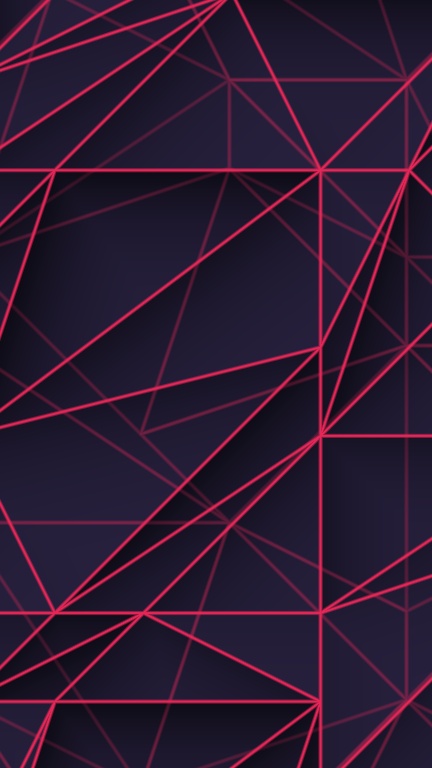
This background is drawn by a WebGL 2 fragment shader. Its source:

```glsl
#version 300 es
precision highp float;
// Crimson wire mesh of irregular triangles over shaded indigo facets, with a fainter mesh behind.

uniform vec2 u_resolution;
out vec4 fragColor;

// Colours
const vec3 INDIGO = vec3(0.156, 0.130, 0.247);
const vec3 SHADOW = vec3(0.046, 0.038, 0.074);
const vec3 CRIMSON = vec3(0.90, 0.148, 0.338);

// Lattice: all lengths below are in lattice units
const float LATTICE_STEP = 0.205;            // part of the canvas width
const vec2 LATTICE_ORIGIN = vec2(0.38, 0.25);
const vec2 BACK_SHIFT = vec2(0.03, -0.02);
const float FRONT_SHEAR = 1.0;
const float BACK_SHEAR = 0.0;
const float FRONT_SEED = 3.0;
const float BACK_SEED = 41.0;
const float RISING_DIAGONALS = 0.25;         // share of cells split the long way

// Strokes and shading
const float FRONT_HALF_WIDTH = 0.0172;
const float BACK_HALF_WIDTH = 0.0190;
const float STROKE_SOFTNESS = 0.024;         // width of the stroke's edge ramp
const float BACK_KEEP = 0.97;                // share of back edges drawn
const vec2 BACK_OPACITY = vec2(0.32, 0.52);
const vec2 FALL = vec2(0.6, -0.8);           // direction in which shadows fall
const float SHADOW_REACH = 0.70;
const vec2 SHADOW_STRENGTH = vec2(0.15, 1.0);
const float SHADOW_ON_BACK = 0.55;

float hash(vec2 p) {
    vec3 q = fract(p.xyx * vec3(0.1031, 0.1030, 0.0973));
    q += dot(q, q.yzx + 33.33);
    return fract((q.x + q.y) * q.z);
}

float segmentDistance(vec2 p, vec2 a, vec2 b) {
    vec2 e = b - a;
    float t = clamp(dot(p - a, e) / dot(e, e), 0.0, 1.0);
    return length(p - a - t * e);
}

// One node per 2 x 2 cell, snapped to the lattice
vec2 node(vec2 cell, float shear, float seed) {
    vec2 pick = vec2(hash(cell + seed), hash(cell.yx + seed + 17.3));
    vec2 n = 2.0 * cell + step(0.5, pick);
    return vec2(n.x + shear * n.y, n.y);
}

struct Mesh {
    float front;   // solid stroke coverage
    float back;    // thinned, translucent stroke coverage
    float shade;   // shadow inside the current facet
};

// Adds one edge; returns signed distance (positive inside) and shadow
vec2 addEdge(vec2 p, vec2 a, vec2 b, float seed, float ramp, inout Mesh m) {
    float d = segmentDistance(p, a, b);
    float pick = hash(a + b + seed);
    float alpha = mix(BACK_OPACITY.x, BACK_OPACITY.y, hash(a + b + seed + 7.7));
    float solid = clamp((FRONT_HALF_WIDTH - d) / ramp + 0.5, 0.0, 1.0);
    float faint = clamp((BACK_HALF_WIDTH - d) / ramp + 0.5, 0.0, 1.0);
    m.front = max(m.front, solid);
    m.back = max(m.back, faint * alpha * step(pick, BACK_KEEP));

    vec2 e = normalize(b - a);
    vec2 inward = vec2(-e.y, e.x);
    float side = dot(p - a, inward);
    float facing = smoothstep(0.0, 0.6, dot(inward, FALL));
    return vec2(side, facing * exp(-max(side, 0.0) / SHADOW_REACH));
}

// Counter-clockwise triangle
void addFacet(vec2 p, vec2 a, vec2 b, vec2 c, float seed, float ramp, inout Mesh m) {
    vec2 ab = addEdge(p, a, b, seed, ramp, m);
    vec2 bc = addEdge(p, b, c, seed, ramp, m);
    vec2 ca = addEdge(p, c, a, seed, ramp, m);
    if (min(ab.x, min(bc.x, ca.x)) >= 0.0) {
        float strength = mix(SHADOW_STRENGTH.x, SHADOW_STRENGTH.y, hash(a + b + c + seed));
        m.shade = strength * max(ab.y, max(bc.y, ca.y));
    }
}

Mesh buildMesh(vec2 p, float shear, float seed, float ramp) {
    Mesh m = Mesh(0.0, 0.0, 0.0);
    vec2 home = floor(vec2(p.x - shear * p.y, p.y) * 0.5);
    for (int k = 0; k < 9; k++) {
        vec2 cell = home + vec2(float(k % 3 - 1), float(k / 3 - 1));
        vec2 a = node(cell, shear, seed);
        vec2 b = node(cell + vec2(1.0, 0.0), shear, seed);
        vec2 c = node(cell + vec2(1.0, 1.0), shear, seed);
        vec2 d = node(cell + vec2(0.0, 1.0), shear, seed);
        bool rising = hash(cell + seed + 5.1) < RISING_DIAGONALS;
        addFacet(p, a, b, rising ? c : d, seed, ramp, m);
        addFacet(p, rising ? a : b, c, d, seed, ramp, m);
    }
    return m;
}

void main() {
    float pixel = 1.0 / (u_resolution.x * LATTICE_STEP);
    float ramp = max(pixel, STROKE_SOFTNESS);
    vec2 p = gl_FragCoord.xy * pixel + LATTICE_ORIGIN;
    Mesh front = buildMesh(p, FRONT_SHEAR, FRONT_SEED, ramp);
    Mesh back = buildMesh(p + BACK_SHIFT, BACK_SHEAR, BACK_SEED, ramp);

    // Facets, faint strokes dimmed by shadow, then solid strokes
    vec3 color = mix(INDIGO, SHADOW, front.shade);
    color = mix(color, CRIMSON, back.back * (1.0 - SHADOW_ON_BACK * front.shade));
    color = mix(color, CRIMSON, front.front);
    fragColor = vec4(color, 1.0);
}
```
